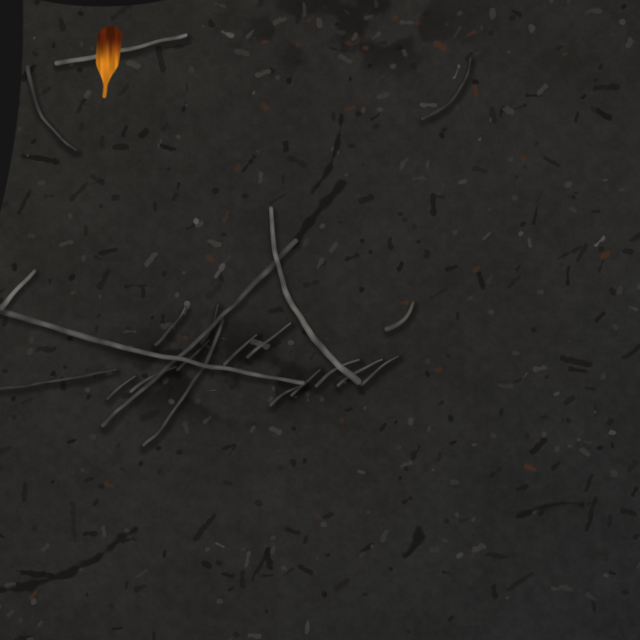
This texture is drawn by a WebGL 2 fragment shader. Its source:

```glsl
#version 300 es
precision highp float;
// Dark bare soil with fallen twigs, one orange leaf and scattered litter.
// Layered value noise makes the ground; hashed grid cells scatter the litter,
// and tapered quadratic curves with soft shadows form the larger twigs.
uniform vec2 u_resolution;
out vec4 fragColor;

float hash(vec2 p) {
  return fract(sin(dot(p, vec2(127.1, 311.7))) * 43758.5453);
}

float noise(vec2 p) {
  vec2 i = floor(p), f = fract(p);
  f = f * f * (3.0 - 2.0 * f);
  return mix(mix(hash(i), hash(i + vec2(1, 0)), f.x),
             mix(hash(i + vec2(0, 1)), hash(i + 1.0), f.x), f.y);
}

float fbm(vec2 p) {
  float sum = 0.0, amp = 0.5;
  for (int i = 0; i < 4; i++) {
    sum += amp * noise(p);
    p = mat2(1.6, 1.2, -1.2, 1.6) * p + 7.3;
    amp *= 0.5;
  }
  return sum / 0.94;
}

// x: distance to the segment, y: position along it
vec2 segment(vec2 p, vec2 a, vec2 b) {
  vec2 d = b - a;
  float t = clamp(dot(p - a, d) / dot(d, d), 0.0, 1.0);
  return vec2(length(p - a - d * t), t);
}

vec2 curve(vec2 p, vec2 a, vec2 c, vec2 b) {
  vec2 best = vec2(9.0, 0.0), from = a;
  for (int i = 1; i <= 10; i++) {
    float t = float(i) / 10.0;
    vec2 to = mix(mix(a, c, t), mix(c, b, t), t);
    vec2 s = segment(p, from, to);
    if (s.x < best.x) best = vec2(s.x, t - 0.1 + 0.1 * s.y);
    from = to;
  }
  return best;
}

// A curved twig: soft shadow below, mottled bark, thinner at the far end
void twig(inout vec3 col, vec2 p, vec2 a, vec2 c, vec2 b, float width, float tone) {
  float shade = curve(p + vec2(-0.002, 0.006), a, c, b).x;
  col *= 1.0 - 0.3 * smoothstep(0.012, 0.002, shade);
  vec2 s = curve(p, a, c, b);
  float w = width * mix(1.0, 0.65, s.y);
  float bark = tone * (0.75 + 0.45 * noise(p * 70.0)) * (1.0 - 0.25 * s.x / w);
  col = mix(col, bark * vec3(1.0, 0.97, 0.94), 0.9 * smoothstep(w + 0.0014, w - 0.0014, s.x));
}

// A dark groove with a ragged outline
void groove(inout vec3 col, vec2 p, vec2 a, vec2 c, vec2 b, float width) {
  float d = curve(p, a, c, b).x + 0.009 * (noise(p * 80.0) - 0.5);
  col = mix(col, vec3(0.085, 0.08, 0.078), 0.8 * smoothstep(width + 0.003, width - 0.003, d));
}

// Short slivers, one per chosen grid cell, mostly leaning to the upper right
void scatter(inout vec3 col, vec2 p, float cells, float density, vec3 tone, float size, float seed) {
  vec2 g = p * cells, base = floor(g);
  for (int k = 0; k < 9; k++) {
    vec2 id = base + vec2(k % 3 - 1, k / 3 - 1);
    if (hash(id + seed) > density) continue;
    vec2 mid = id + vec2(hash(id + seed + 3.1), hash(id + seed + 5.7));
    float angle = 0.6 + 2.4 * (hash(id + seed + 9.2) - 0.5);
    float len = size * pow(hash(id + seed + 1.9), 2.0);
    vec2 dir = vec2(cos(angle), sin(angle)) * (len + 0.01);
    float d = segment(g, mid - dir, mid + dir).x / cells + 0.004 * (noise(p * 140.0) - 0.5);
    float w = 0.0015 + 0.003 * hash(id + seed + 4.4);
    col = mix(col, tone, (0.35 + 0.5 * hash(id + seed + 8.8)) * smoothstep(w + 0.0018, w - 0.0018, d));
  }
}

void main() {
  vec2 p = gl_FragCoord.xy / u_resolution;
  vec2 q = p + 0.006 * (vec2(noise(p * 28.0), noise(p * 28.0 + 40.0)) - 0.5);

  // Soil with fine grain, slightly warmer at the upper left
  vec3 col = vec3(0.158, 0.155, 0.149) + vec3(0.008, 0.006, 0.0) * (p.y - p.x);
  col += 0.03 * (fbm(p * 9.0) - 0.5) + 0.035 * (fbm(p * 75.0) - 0.5);
  col += 0.012 * (noise(p * 250.0) - 0.5);

  // Damp patches: under the twig pile and along the littered top
  float pile = smoothstep(1.0, 0.2, length((p - vec2(0.34, 0.42)) / vec2(0.28, 0.11)));
  float top = smoothstep(1.0, 0.2, length((p - vec2(0.55, 0.96)) / vec2(0.28, 0.12)));
  float damp = max(pile, 0.7 * top);
  col = mix(col, vec3(0.085, 0.08, 0.078), 0.85 * damp * smoothstep(0.4, 0.62, fbm(p * 22.0)));

  // Litter in three sizes, denser in the damp patches
  vec3 dark = vec3(0.09, 0.085, 0.08);
  scatter(col, q, 14.0, 0.28, dark, 0.4, 11.0);
  scatter(col, q, 34.0, 0.22 + 0.2 * top, dark, 0.45, 23.0);
  scatter(col, q, 42.0, 0.09 + 0.25 * damp, vec3(0.25, 0.24, 0.225), 0.4, 37.0);
  scatter(col, q, 17.0, 0.07 + 0.12 * pile, vec3(0.36, 0.35, 0.34), 0.25, 53.0);
  scatter(col, q, 30.0, 0.35 * top, vec3(0.27, 0.17, 0.12), 0.25, 71.0);

  // Grooves
  groove(col, q, vec2(0.455, 0.62), vec2(0.49, 0.66), vec2(0.535, 0.715), 0.007);
  groove(col, q, vec2(0.49, 0.70), vec2(0.53, 0.75), vec2(0.535, 0.82), 0.002);
  groove(col, q, vec2(0.0, 0.075), vec2(0.12, 0.09), vec2(0.21, 0.175), 0.005);
  groove(col, q, vec2(0.81, 0.195), vec2(0.86, 0.22), vec2(0.91, 0.21), 0.004);
  groove(col, q, vec2(0.635, 0.13), vec2(0.655, 0.14), vec2(0.655, 0.175), 0.006);

  // Fine offshoots fanned through the pile
  for (int i = 0; i < 12; i++) {
    vec2 r = vec2(hash(vec2(i, 2.0)), hash(vec2(i, 6.0)));
    vec2 a = vec2(0.17 + 0.036 * float(i), 0.36 + 0.11 * r.x);
    vec2 b = a + vec2(0.02 + 0.05 * r.y, 0.03 + 0.03 * r.x);
    twig(col, q, a, mix(a, b, 0.5) + 0.02 * (r - 0.5), b, 0.0028, 0.2 + 0.13 * r.y);
  }

  // Main twigs
  twig(col, q, vec2(0.0, 0.393), vec2(0.09, 0.40), vec2(0.18, 0.425), 0.003, 0.23);
  twig(col, q, vec2(0.35, 0.50), vec2(0.31, 0.39), vec2(0.225, 0.305), 0.0035, 0.27);
  twig(col, q, vec2(0.46, 0.625), vec2(0.33, 0.48), vec2(0.16, 0.335), 0.0045, 0.29);
  twig(col, q, vec2(0.0, 0.515), vec2(0.24, 0.435), vec2(0.475, 0.403), 0.0048, 0.36);
  twig(col, q, vec2(0.56, 0.405), vec2(0.425, 0.50), vec2(0.423, 0.675), 0.0055, 0.41);
  twig(col, q, vec2(0.0, 0.52), vec2(0.025, 0.545), vec2(0.055, 0.578), 0.0048, 0.44);
  twig(col, q, vec2(0.605, 0.487), vec2(0.635, 0.495), vec2(0.645, 0.525), 0.004, 0.33);
  twig(col, q, vec2(0.66, 0.815), vec2(0.725, 0.835), vec2(0.735, 0.91), 0.0032, 0.25);
  twig(col, q, vec2(0.045, 0.895), vec2(0.055, 0.80), vec2(0.12, 0.765), 0.0035, 0.27);
  twig(col, q, vec2(0.09, 0.90), vec2(0.18, 0.915), vec2(0.29, 0.945), 0.0042, 0.42);

  // Leaf, brown at the stem and pointed at the tip
  vec2 leaf = segment(q, vec2(0.173, 0.942), vec2(0.163, 0.852));
  float halfWidth = 0.016 * (1.0 - smoothstep(0.45, 0.85, leaf.y)) + 0.003;
  vec3 leafTone = mix(vec3(0.32, 0.12, 0.04), vec3(0.78, 0.47, 0.11), smoothstep(0.0, 0.5, leaf.y));
  leafTone *= 0.75 + 0.4 * noise(vec2(p.x * 220.0, p.y * 40.0));
  col = mix(col, leafTone, smoothstep(halfWidth + 0.002, halfWidth - 0.002, leaf.x));

  // Smooth dark rim on the left and top
  float rim = 0.036 - 0.42 * pow(max(0.96 - p.y, 0.0), 2.0);
  col = mix(col, vec3(0.085, 0.085, 0.09), smoothstep(0.002, -0.002, p.x - rim));
  float lip = length((p - vec2(0.16, 1.02)) / vec2(0.13, 0.03));
  col = mix(col, vec3(0.08), smoothstep(1.05, 0.95, lip));
  fragColor = vec4(col, 1.0);
}
```
